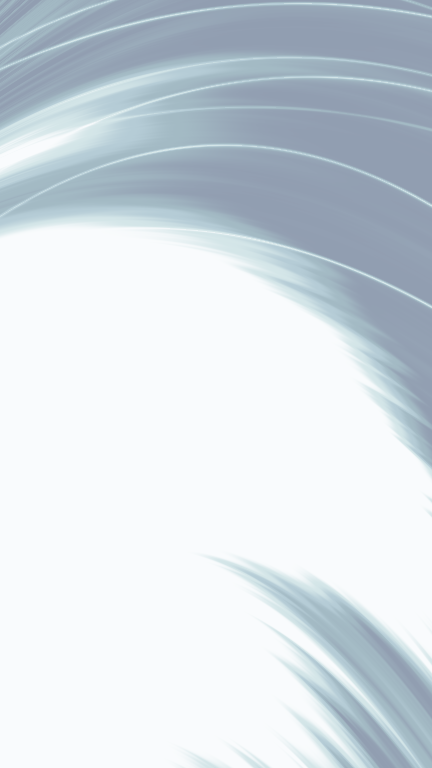
This background is drawn by a Shadertoy shader. Its source:

```glsl
float hash(vec2 p) {
    p = fract(p * vec2(0.1031, 0.1137));
    p += dot(p, p.yx + 33.33);
    return fract((p.x + p.y) * p.x * 17.3);
}

float noise(vec2 p) {
    vec2 i = floor(p), f = fract(p);
    f = f * f * (3.0 - 2.0 * f);
    return mix(mix(hash(i), hash(i + vec2(1, 0)), f.x),
               mix(hash(i + vec2(0, 1)), hash(i + vec2(1, 1)), f.x), f.y);
}

// Long fibres: fine across the stream, slow along it
float fibres(float across, float along, float frequency) {
    float sum = 0.0, weight = 0.5;
    for (int i = 0; i < 3; i++) {
        sum += weight * noise(vec2(across * frequency, along * 2.0) + 20.0 + float(i) * 17.0);
        frequency *= 2.1;
        weight *= 0.55;
    }
    return sum / 0.93;
}

// Crest height of the parabola through p; its axis drifts with height
float stream(vec2 p, float bend, vec2 crest, float drift) {
    float h = p.y;
    for (int i = 0; i < 9; i++) {
        float dx = p.x - crest.x - drift * (h - crest.y);
        h = mix(h, p.y + bend * dx * dx, 0.75);
    }
    return h;
}

float bell(float x, float center, float width) {
    float t = (x - center) / width;
    return exp(-t * t);
}

vec3 ramp(float light) {
    vec3 c = mix(vec3(0.57, 0.62, 0.695), vec3(0.64, 0.73, 0.77), smoothstep(0.0, 0.3, light));
    c = mix(c, vec3(0.71, 0.80, 0.84), smoothstep(0.3, 0.5, light));
    c = mix(c, vec3(0.83, 0.90, 0.91), smoothstep(0.5, 0.75, light));
    return mix(c, vec3(0.977, 0.985, 0.991), smoothstep(0.75, 1.0, light));
}

float upperLight(vec2 p) {
    float h = stream(p, 0.45, vec2(0.28, 1.25), 0.85);
    float broad = fibres(h, p.x, 16.0);
    float fine = fibres(h, p.x * 1.5, 55.0);
    float depth = h - 1.205 + 0.22 * pow(p.x, 4.0);
    depth += (fine - 0.5) * mix(0.03, 0.13, p.x);
    float light = 1.0 - smoothstep(-0.005, 0.15, depth);

    // Bright flare at the left, thinning into bands
    float left = 1.0 - smoothstep(0.0, 0.65, p.x);
    light += 0.85 * bell(h, 1.53, 0.085) * exp(-p.x * p.x * 9.0) * (0.55 + 0.8 * broad);
    light += 0.38 * bell(h, 1.63, 0.035) * (1.0 - smoothstep(0.25, 1.0, p.x));
    light += 0.14 * left + (broad - 0.48) * mix(0.18, 0.5, left);
    light += (fine - 0.5) * mix(0.12, 0.3, left);
    return mix(1.0, clamp(light, 0.0, 1.0), smoothstep(-0.005, 0.04, depth));
}

float lowerLight(vec2 p) {
    float g = stream(p, 1.05, vec2(0.345, 0.52), 0.4);
    float fine = fibres(g, p.x, 42.0);
    float start = 0.62 - 0.2 * bell(g, 0.52, 0.04) - 0.28 * bell(g, 0.1, 0.05)
                + 0.6 * smoothstep(0.52, 0.8, g) + (fine - 0.5) * 0.4;
    float cover = smoothstep(start, start + 0.32, p.x);
    return 1.0 - cover * clamp(0.82 + (0.5 - fine) * 0.7, 0.0, 1.0);
}

// Fine bright arcs: crest x, crest y, bend, strength
float arcs(vec2 p, float pixel) {
    vec4 arc[7] = vec4[7](
        vec4(0.52, 1.442, 0.61, 0.75), vec4(0.34, 1.25, 0.42, 0.65),
        vec4(0.69, 1.77, 0.32, 0.6), vec4(0.72, 1.60, 0.42, 0.6),
        vec4(0.67, 1.645, 0.38, 0.5), vec4(0.58, 1.53, 0.30, 0.3),
        vec4(0.60, 1.83, 0.45, 0.5));
    float glow = 0.0;
    for (int i = 0; i < 7; i++) {
        vec4 a = arc[i];
        float dx = p.x - a.x, slope = 2.0 * a.z * dx;
        float away = (p.y - a.y + a.z * dx * dx) / sqrt(1.0 + slope * slope);
        float vary = 0.55 + 0.6 * noise(vec2(p.x * 5.0, float(i) * 7.0));
        float line = bell(away, 0.0, 0.0022 + 0.5 * pixel);
        float haze = 0.22 * exp(-abs(away) * 70.0) * step(away, 0.0);
        glow += a.w * vary * (line + haze);
    }
    return glow;
}

void mainImage(out vec4 fragColor, in vec2 fragCoord) {
    // Width spans 0 to 1, height 0 to 16/9
    vec2 p = fragCoord / iResolution.xy * vec2(1.0, 16.0 / 9.0);
    float light = min(upperLight(p), lowerLight(p));
    light += arcs(p, 1.0 / iResolution.x) * (1.0 - light);
    fragColor = vec4(ramp(clamp(light, 0.0, 1.0)), 1.0);
}
```
